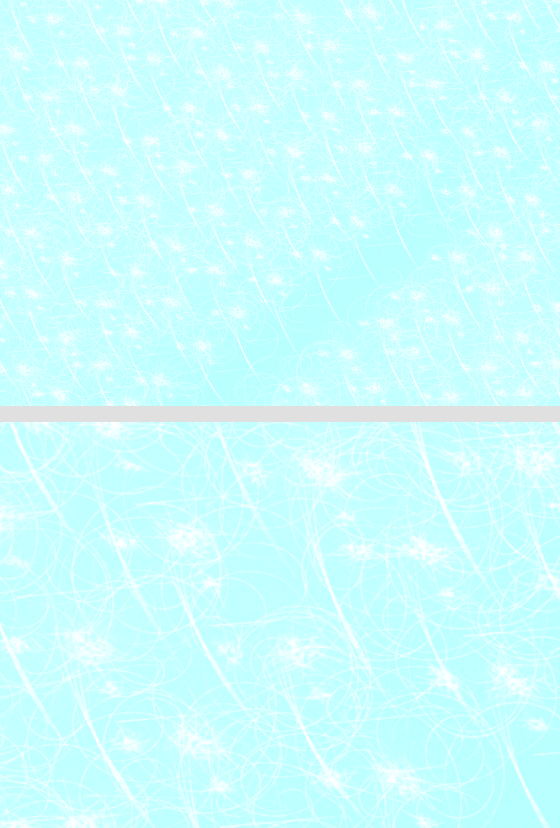
Top: the whole. Bottom: its middle third, enlarged.
Reproduce this pattern procedurally as a Shadertoy shader.

```glsl
#define ROW_STEP vec2(0.093, 0.077)
#define BAND_STEP vec2(0.161, -0.179)
#define TWIN_OFFSET vec2(0.084, -0.072)
#define ORIGIN vec2(0.435, 0.405)
#define JITTER 0.022
#define HAIR 0.0008
#define LOOPS 18
#define SWOOSH_DROP 0.19
#define BURST_SIZE 0.04
#define BASE_RED 0.712
#define HAZE 0.03
#define GRAIN_SCALE 400.0

const float TAU = 6.2831853;

float hash(vec2 p) {
    return fract(sin(dot(p, vec2(127.1, 311.7))) * 43758.5453);
}

vec2 hash2(vec2 p) {
    return vec2(hash(p), hash(p + 19.7));
}

float noise(vec2 p) {
    vec2 i = floor(p), f = fract(p);
    f = f * f * (3.0 - 2.0 * f);
    return mix(mix(hash(i), hash(i + vec2(1, 0)), f.x),
               mix(hash(i + vec2(0, 1)), hash(i + vec2(1, 1)), f.x), f.y);
}

// Antialiased coverage of a line at distance d
float stroke(float d, float halfWidth) {
    return clamp((halfWidth - d) * iResolution.y + 0.5, 0.0, 1.0);
}

// Straight hair from a to b, fading toward b
float hair(vec2 p, vec2 a, vec2 b) {
    vec2 ab = b - a;
    float t = clamp(dot(p - a, ab) / dot(ab, ab), 0.0, 1.0);
    return stroke(length(p - a - ab * t), HAIR) * (1.0 - 0.75 * t);
}

// Ragged tuft of hairs around a grainy core
float burst(vec2 p, float size, vec2 seed, int count) {
    if (length(p) > size * 1.7) return 0.0;
    float tilt = 0.35 + 0.5 * (hash(seed + 6.0) - 0.5);
    vec2 q = mat2(cos(tilt), sin(tilt), -sin(tilt), cos(tilt)) * p;
    q = q.yx * vec2(-1.0, 1.0);
    q = vec2(q.y, -q.x);
    float grain = noise(p * 300.0 + seed * 7.0);
    float ink = 2.6 * grain * grain * exp(-dot(q, q * vec2(1.0, 2.6)) * 7.0 / (size * size));
    for (int k = 0; k < count; k++) {
        vec2 h = hash2(seed + float(k) * 3.17);
        float angle = TAU * h.x;
        vec2 tip = vec2(cos(angle), 0.7 * sin(angle)) * size * (0.3 + 1.0 * h.y * h.y);
        vec2 root = (hash2(seed - float(k) * 1.3) - 0.5) * size * vec2(0.9, 0.5);
        ink += 0.5 * hair(q, root, root + tip);
    }
    return ink;
}

// Thin falling arcs that start steep, bend right and merge
float swoosh(vec2 p, vec2 seed) {
    float drop = SWOOSH_DROP * (0.85 + 0.3 * hash(seed + 5.0));
    float t = (0.015 - p.y) / drop;
    if (t < 0.0 || t > 1.0) return 0.0;
    float strength = 0.45 + 0.55 * hash(seed + 9.0);
    float ink = 0.0;
    for (int k = 0; k < 3; k++) {
        float s = float(k);
        float bend = 1.55 + 0.25 * s;
        float x = -0.024 + 0.009 * s * (1.0 - t) + 0.088 * pow(t, bend);
        float slope = 0.088 * bend * pow(t, bend - 1.0) / drop;
        float d = abs(p.x - x) / sqrt(1.0 + slope * slope);
        float body = smoothstep(0.0, 0.5, t) * smoothstep(1.0, 0.65, t);
        ink += strength * stroke(d, HAIR * (0.6 + 0.7 * body)) * (0.2 + 0.65 * body);
    }
    return ink;
}

// Faint partial circles
float loops(vec2 p, vec2 seed) {
    float ink = 0.0;
    for (int k = 0; k < LOOPS; k++) {
        vec2 key = seed + float(k) * 5.3;
        vec2 q = p - (hash2(key) - 0.5) * 0.16;
        q.y *= 0.85 + 0.5 * hash(key + 2.0);
        float radius = mix(0.015, 0.07, hash(key + 4.0));
        float d = abs(length(q) - radius);
        if (d > 0.01) continue;
        float arc = 0.5 + 0.5 * cos(atan(q.y, q.x) + TAU * hash(key + 8.0));
        ink += 0.42 * arc * stroke(d, HAIR);
    }
    return ink;
}

// One complete motif
float motif(vec2 p, vec2 seed) {
    float ink = swoosh(p, seed);
    if (length(p) > 0.19) return ink;
    ink += burst(p, BURST_SIZE, seed, 26);
    ink += burst(p + vec2(0.056, 0.0), BURST_SIZE * 0.65, seed + 31.0, 12);
    ink += burst(p - vec2(0.02, -0.036), BURST_SIZE * 0.45, seed + 57.0, 8);
    ink += loops(p, seed);
    vec2 start = vec2(0.025, -0.063) + (hash2(seed + 3.0) - 0.5) * 0.02;
    ink += 0.6 * hair(p, start, start + vec2(0.1, 0.009));
    // Long stray threads
    for (int k = 0; k < 4; k++) {
        vec2 h = hash2(seed + float(k) * 9.1 + 40.0) - 0.5;
        ink += 0.28 * hair(p, h * 0.06, h * 0.06 + vec2(h.y, h.x) * 0.24);
    }
    return ink + 0.07 * exp(-dot(p, p) * 450.0);
}

void mainImage(out vec4 fragColor, in vec2 fragCoord) {
    vec2 p = fragCoord / iResolution.y;
    mat2 lattice = mat2(ROW_STEP, BAND_STEP);
    vec2 home = floor(inverse(lattice) * (p - ORIGIN) + 0.5);

    // Slanted lattice with two motifs per cell; part of one row stays open
    float ink = 0.0;
    for (int j = -1; j <= 1; j++)
    for (int i = -2; i <= 2; i++)
    for (int twin = 0; twin < 2; twin++) {
        vec2 cell = home + vec2(i, j);
        if (twin == 1 && cell.y == 1.0 && cell.x < 5.0) continue;
        vec2 seed = cell + float(twin) * 71.0;
        vec2 site = ORIGIN + lattice * cell + float(twin) * TWIN_OFFSET;
        site += (hash2(seed + 13.0) - 0.5) * JITTER;
        ink += motif(p - site, seed);
    }

    // Grain breaks up the lines; haze thins along the open band
    float grain = noise(p * GRAIN_SCALE);
    ink *= 0.55 + 0.9 * grain;
    float across = dot(vec2(p.x, 1.0 - p.y), vec2(0.637, 0.77));
    float open = exp(-pow((across - 1.04) / 0.2, 2.0));
    float haze = HAZE * (1.0 - open) * (0.7 + 0.6 * noise(p * 14.0)) + 0.02 * grain;
    float red = mix(BASE_RED + haze, 1.0, 1.0 - exp(-1.2 * ink));
    fragColor = vec4(red, 1.0, 1.0, 1.0);
}
```
